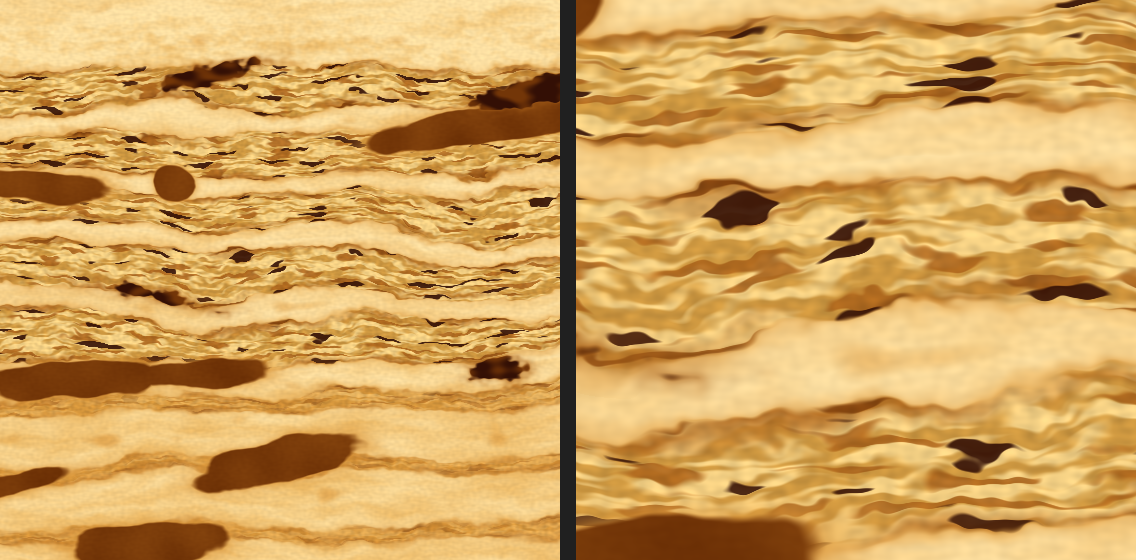
Left, the full canvas; right, a detail of the centre.
Write a WebGL 1 fragment shader that draws this texture.

```glsl
precision highp float;
// Cut face of a layered pastry: flaky sheets, cream and brown fruit pieces.
uniform vec2 u_resolution;

// Sheet layout, in canvas units
const float SHEET_COUNT = 8.0;
const float FIRST_SHEET = 0.055;
const float SHEET_SPACING = 0.113;
const float THIN_SHEET = 0.011;
const float THICK_SHEET = 0.037;
const float WAVE_HEIGHT = 0.034;
const float EDGE = 0.002;

// Colours
const vec3 CREAM = vec3(0.99, 0.88, 0.64);
const vec3 BUTTER = vec3(0.93, 0.74, 0.42);
const vec3 FLAKE = vec3(0.96, 0.82, 0.52);
const vec3 DOUGH = vec3(0.80, 0.59, 0.25);
const vec3 TOAST = vec3(0.85, 0.58, 0.22);
const vec3 CRUST = vec3(0.66, 0.38, 0.10);
const vec3 FRUIT = vec3(0.45, 0.21, 0.03);
const vec3 HOLLOW = vec3(0.20, 0.06, 0.02);

// Each column is one piece: centre x, centre y, half width, half height
const mat4 LOW_FRUIT = mat4(
  0.26, 0.028, 0.140, 0.036,  0.50, 0.178, 0.140, 0.038,
  0.03, 0.135, 0.090, 0.020,  0.13, 0.322, 0.145, 0.033);
const mat4 HIGH_FRUIT = mat4(
  0.365, 0.333, 0.11, 0.024,  0.07, 0.667, 0.115, 0.026,
  0.31, 0.673, 0.036, 0.030,  0.86, 0.775, 0.190, 0.033);
const mat4 GAPS = mat4(
  0.95, 0.836, 0.095, 0.024,  0.37, 0.865, 0.080, 0.015,
  0.27, 0.474, 0.070, 0.009,  0.89, 0.340, 0.045, 0.020);

vec2 gradientAt(vec2 cell) {
  float a = 6.2832 * fract(sin(dot(cell, vec2(127.1, 311.7))) * 43758.5);
  return vec2(cos(a), sin(a));
}

// Gradient noise, roughly -1 to 1
float noise(vec2 p) {
  vec2 i = floor(p), f = fract(p);
  vec2 u = f * f * f * (f * (f * 6.0 - 15.0) + 10.0);
  vec2 e = vec2(1.0, 0.0);
  float low = mix(dot(gradientAt(i), f), dot(gradientAt(i + e), f - e), u.x);
  float high = mix(dot(gradientAt(i + e.yx), f - e.yx),
                   dot(gradientAt(i + 1.0), f - 1.0), u.x);
  return 1.4 * mix(low, high, u.y);
}

// Approximate signed distance to the nearest rounded piece, negative inside
float pieceDistance(vec2 p, mat4 pieces) {
  float nearest = 1.0;
  for (int i = 0; i < 4; i++) {
    vec4 piece = pieces[i];
    vec2 d = p - piece.xy;
    d.y -= 0.22 * sin(9.0 * piece.y) * d.x;
    vec2 r = pow(abs(d / piece.zw) + 0.0001, vec2(2.5));
    nearest = min(nearest, (pow(r.x + r.y, 0.4) - 1.0) * piece.w);
  }
  return nearest;
}

void main() {
  vec2 p = gl_FragCoord.xy / u_resolution;

  // Shared flow that bends sheets and fibres
  float wave = WAVE_HEIGHT * noise(p * vec2(3.0, 4.0) + 7.3)
             + 0.010 * noise(p * vec2(10.0, 9.0));
  float ragged = noise(p * vec2(24.0, 42.0)) + 0.6 * noise(p * vec2(65.0, 100.0));
  vec2 flow = vec2(p.x, p.y - wave + 0.005 * ragged);
  float flaky = smoothstep(0.25, 0.38, p.y);

  // Nearest sheet and distance to its torn edge
  float index = clamp(floor((flow.y - FIRST_SHEET) / SHEET_SPACING + 0.5), 0.0, SHEET_COUNT - 1.0);
  float offset = abs(flow.y - FIRST_SHEET - index * SHEET_SPACING);
  float halfWidth = mix(THIN_SHEET, THICK_SHEET, flaky)
                  * (1.0 + 0.4 * noise(vec2(p.x * 5.0, index * 3.7 + 0.4)));
  float outside = offset - halfWidth + 0.006 * noise(flow * vec2(16.0, 75.0) + 3.0);
  float softness = mix(0.006, EDGE, flaky);
  float sheet = 1.0 - smoothstep(-softness, softness, outside);

  // Cream with soft streaks, grains and crumbs along the top
  float streak = noise(flow * vec2(5.0, 32.0)) + 0.5 * noise(flow * vec2(18.0, 85.0));
  float grain = noise(p * 130.0) + noise(p * vec2(90.0, 210.0) + 9.0);
  float crumbs = ragged * smoothstep(0.84, 0.90, p.y) * smoothstep(1.02, 0.92, p.y);
  float warmth = 0.2 + 0.4 * (1.0 - flaky) + 0.5 * streak - 0.5 * crumbs;
  vec3 color = mix(CREAM, BUTTER, clamp(warmth, 0.0, 1.1));
  color = mix(color, TOAST, 0.6 * smoothstep(0.5, 0.9, noise(p * vec2(13.0, 21.0) + 5.0)));
  color *= 1.0 + 0.03 * grain;
  color = mix(color, TOAST, 0.6 * exp(-max(outside, 0.0) / 0.005));

  // Pastry fibres, toasted toward the sheet edges
  float fibre = noise(flow * vec2(11.0, 95.0)) + 0.9 * noise(flow * vec2(34.0, 190.0));
  vec3 pastry = mix(DOUGH, FLAKE, smoothstep(-0.4, 0.4, fibre));
  pastry = mix(pastry, TOAST, 0.65 * (1.0 - flaky));
  float patch_ = smoothstep(-0.5, 0.4, noise(flow * vec2(9.0, 60.0)));
  float toasted = smoothstep(-0.016, 0.0, outside) * patch_;
  pastry = mix(pastry, CRUST, 0.85 * toasted * mix(0.6, 1.0, flaky));
  float cracks = smoothstep(0.25, 0.45, noise(flow * vec2(17.0, 125.0) + 31.0));
  pastry = mix(pastry, mix(CRUST, FRUIT, toasted), cracks * mix(0.4, 0.85, flaky));
  color = mix(color, pastry * (1.0 + 0.07 * grain), sheet);

  // Thin dark slits between flakes
  float slits = smoothstep(0.46, 0.54, noise(flow * vec2(15.0, 85.0) + 17.0) + 0.12 * ragged);
  color = mix(color, HOLLOW, slits * sheet * flaky * 0.9);

  // Fruit with a caramel rim
  float fruitEdge = min(pieceDistance(p, LOW_FRUIT), pieceDistance(p, HIGH_FRUIT))
                  + 0.008 * noise(p * vec2(14.0, 20.0)) + 0.0015 * ragged;
  color = mix(color, TOAST, 0.65 * exp(-max(fruitEdge, 0.0) / 0.006));
  float sheen = noise(p * vec2(14.0, 11.0)) + 0.15 * grain;
  vec3 fruit = mix(FRUIT, CRUST, 0.06 + 0.3 * sheen);
  color = mix(color, fruit, 1.0 - smoothstep(-EDGE, EDGE, fruitEdge));

  // Torn open gaps
  float gapEdge = pieceDistance(p, GAPS) + 0.008 * ragged;
  color = mix(color, CRUST, 0.7 * exp(-max(gapEdge, 0.0) / 0.005));
  vec3 gap = mix(HOLLOW, FRUIT, smoothstep(-0.3, 0.5, noise(p * vec2(20.0, 45.0))));
  color = mix(color, gap, 1.0 - smoothstep(-EDGE, EDGE, gapEdge));

  gl_FragColor = vec4(clamp(color, 0.0, 1.0), 1.0);
}
```
